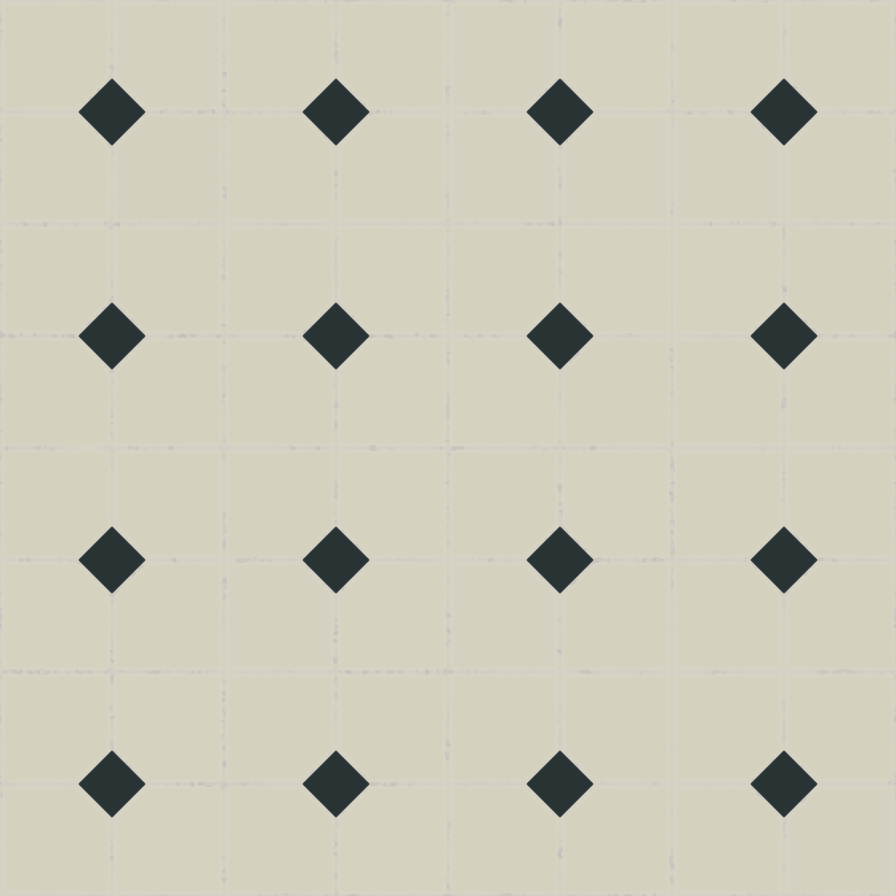
Give the GLSL for this pattern, as a WebGL 1 fragment shader.

```glsl
precision highp float;

uniform vec2 u_resolution;

// Lengths are in repeat cells, one cell being 1 / REPEATS of the canvas.
const float REPEATS = 4.0;
const float DIAMOND_RADIUS = 0.151;    // centre to corner
const float DIAMOND_ROUNDING = 0.006;
const float DIAMOND_RIM = 0.008;
const float GROUT_HALF_WIDTH = 0.008;
const float GROUT_WOBBLE = 0.005;
const float BEVEL_WIDTH = 0.027;
const float GRAIN_FREQUENCY = 64.0;    // lattice steps per cell
const float WEAR_FREQUENCY = 10.0;
const float TILE_VARIATION = 0.005;

const vec3 TILE_COLOR = vec3(0.833, 0.820, 0.750);
const vec3 BEVEL_COLOR = vec3(0.846, 0.832, 0.772);
const vec3 GROUT_COLOR = vec3(0.825, 0.805, 0.770);
const vec3 SPECK_COLOR = vec3(0.770, 0.758, 0.742);
const vec3 DIAMOND_COLOR = vec3(0.160, 0.200, 0.205);
const vec3 RIM_COLOR = vec3(0.220, 0.250, 0.255);

float hash(vec2 p) {
    return fract(sin(dot(p, vec2(127.1, 311.7))) * 43758.5453);
}

// Value noise whose lattice wraps after period steps.
float wrappedNoise(vec2 p, float period) {
    vec2 i = floor(p);
    vec2 f = fract(p);
    f = f * f * (3.0 - 2.0 * f);
    vec2 a = mod(i, period);
    vec2 b = mod(i + 1.0, period);
    return mix(mix(hash(a), hash(vec2(b.x, a.y)), f.x),
               mix(hash(vec2(a.x, b.y)), hash(b), f.x), f.y);
}

float cellNoise(vec2 cell, float frequency) {
    return wrappedNoise(cell * frequency, frequency * REPEATS);
}

// Signed distance to a diamond with slightly rounded corners.
float diamondDistance(vec2 p) {
    vec2 q = abs(vec2(p.x + p.y, p.x - p.y)) * 0.70711;
    q -= DIAMOND_RADIUS * 0.70711 - DIAMOND_ROUNDING;
    return length(max(q, 0.0)) + min(max(q.x, q.y), 0.0) - DIAMOND_ROUNDING;
}

// Distance to the joints, two square tiles per cell each way.
float jointDistance(vec2 cell) {
    vec2 d = abs(fract(cell * 2.0 + 0.5) - 0.5) * 0.5;
    return min(d.x, d.y);
}

// Coverage of the region where d is negative.
float fill(float d, float pixel) {
    return 1.0 - smoothstep(-0.7 * pixel, 0.7 * pixel, d);
}

void main() {
    vec2 cell = gl_FragCoord.xy / u_resolution * REPEATS;
    float pixel = REPEATS / min(u_resolution.x, u_resolution.y);

    float grain = cellNoise(cell, GRAIN_FREQUENCY);
    float wear = cellNoise(cell, WEAR_FREQUENCY);
    float diamond = diamondDistance(fract(cell) - 0.5);
    float joint = jointDistance(cell);
    float edge = min(joint, max(diamond, 0.0));

    // Tile face with a faint tone per tile and a pale bevel
    vec2 tile = mod(floor(cell * 2.0), REPEATS * 2.0);
    vec3 color = TILE_COLOR + (hash(tile + 0.5) - 0.5) * TILE_VARIATION;
    float bevel = 1.0 - smoothstep(0.6 * BEVEL_WIDTH, BEVEL_WIDTH, edge);
    color = mix(color, BEVEL_COLOR, 0.75 * bevel);

    // Thin uneven grout, worn away in places
    float width = GROUT_HALF_WIDTH + (grain - 0.5) * 2.0 * GROUT_WOBBLE;
    float grout = fill(edge - width, pixel);
    float specks = smoothstep(0.5, 0.9, grain) * smoothstep(0.25, 0.7, wear);
    vec3 groutColor = mix(GROUT_COLOR, SPECK_COLOR, specks);
    color = mix(color, groutColor, grout * mix(0.5, 1.0, wear));

    // Dark inlay with a softer rim
    float rim = smoothstep(-DIAMOND_RIM, 0.0, diamond);
    vec3 inlay = mix(DIAMOND_COLOR, RIM_COLOR, rim);
    color = mix(color, inlay, fill(diamond, pixel));

    gl_FragColor = vec4(color, 1.0);
}
```
